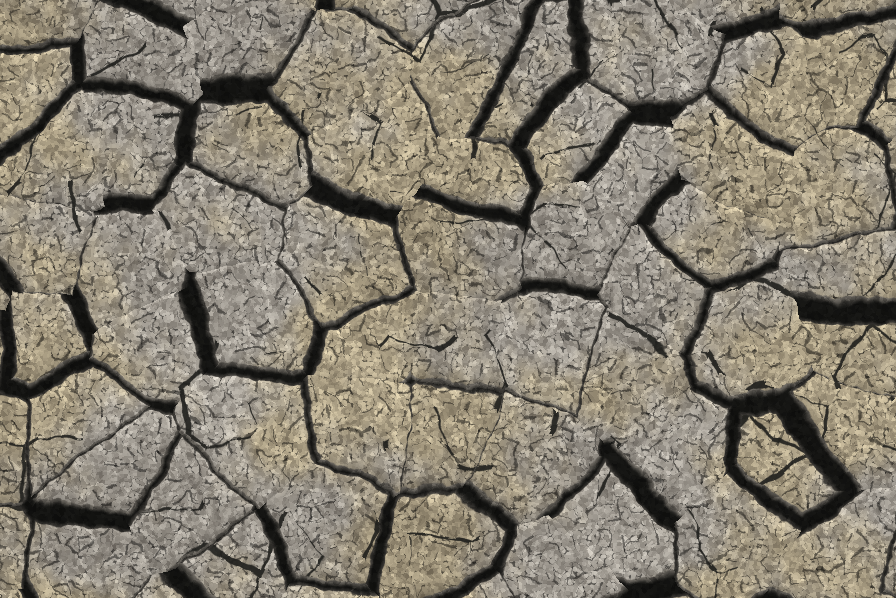
Write a Shadertoy shader that draws this texture.

```glsl
const float PLATES = 6.0;           // plates per canvas height
const float SPLITS = 10.5;          // hairline splits inside the plates
const float CRUMBS = 46.0;          // crumbly surface pieces
const float FLAKES = 78.0;
const float GRAINS = 165.0;
const vec2 PLATE_GAP = vec2(-0.03, 0.105);   // half widths, in cells
const vec2 SPLIT_GAP = vec2(-0.14, 0.045);
const vec2 CRUMB_GAP = vec2(-0.22, 0.09);
const float WALL_DEPTH = 0.011;
const vec3 CLAY_DARK = vec3(0.41, 0.385, 0.35);
const vec3 CLAY_PALE = vec3(0.83, 0.80, 0.745);
const vec3 OCHRE_TINT = vec3(1.03, 1.0, 0.90);
const vec3 GREY_TINT = vec3(0.99, 1.0, 1.02);
const vec3 WALL = vec3(0.37, 0.355, 0.33);
const vec3 DEEP = vec3(0.075, 0.075, 0.068);

float hash1(vec2 p) {
    vec3 h = fract(p.xyx * 0.1031);
    h += dot(h, h.yzx + 33.33);
    return fract((h.x + h.y) * h.z);
}

vec2 hash2(vec2 p) {
    return vec2(hash1(p + 17.3), hash1(p + 71.9));
}

// Layered, rotated sines used to bend the cracks and mottle the clay
vec2 wobble(vec2 p) {
    vec2 sum = vec2(0.0);
    float amp = 0.5;
    for (int i = 0; i < 6; i++) {
        sum += amp * sin(p.yx + sum * 1.5 + float(i) * vec2(1.7, 2.9));
        p = mat2(1.5, 1.2, -1.2, 1.5) * p;
        amp *= 0.58;
    }
    return sum;
}

// Cellular grains: x = distance to the centre, y = random value of the cell
vec2 grains(vec2 p) {
    vec2 cell = floor(p), f = p - cell;
    vec2 nearest = vec2(9.0, 0.0);
    for (int j = -1; j <= 1; j++)
    for (int i = -1; i <= 1; i++) {
        vec2 g = vec2(i, j);
        float d = length(g + hash2(cell + g) - f);
        if (d < nearest.x) nearest = vec2(d, hash1(cell + g + 5.5));
    }
    return nearest;
}

// Cell borders of random width: x = distance to the rim (negative in the gap),
// y = upward part of the border normal, z = random value of the cell
vec3 cracks(vec2 p, vec2 gap) {
    vec2 cell = floor(p), f = p - cell, home = vec2(0.0), toHome = vec2(9.0);
    for (int j = -1; j <= 1; j++)
    for (int i = -1; i <= 1; i++) {
        vec2 g = vec2(i, j);
        vec2 r = g + 0.08 + 0.84 * hash2(cell + g) - f;
        if (dot(r, r) < dot(toHome, toHome)) { toHome = r; home = g; }
    }
    vec2 rim = vec2(9.0, 0.0);
    for (int j = -2; j <= 2; j++)
    for (int i = -2; i <= 2; i++) {
        vec2 g = home + vec2(i, j);
        vec2 r = g + 0.08 + 0.84 * hash2(cell + g) - f;
        vec2 across = r - toHome;
        if (dot(across, across) < 1e-4) continue;
        vec2 n = normalize(across);
        float width = mix(gap.x, gap.y, hash1(2.0 * cell + home + g + 3.1));
        width *= 1.0 + 0.5 * max(-n.y, 0.0);
        float d = dot(0.5 * (r + toHome), n) - width;
        if (d < rim.x) rim = vec2(d, n.y);
    }
    return vec3(rim, hash1(cell + home + 9.7));
}

void mainImage(out vec4 fragColor, in vec2 fragCoord) {
    float pixel = 1.0 / iResolution.y;
    vec2 uv = fragCoord * pixel + 3.0;
    vec2 bend = wobble(uv * 9.0);
    vec2 rough = wobble(uv * 61.0 + 4.0);
    vec2 bent = uv + 0.022 * bend + 0.0022 * rough;

    vec2 grain = grains(uv * GRAINS + 0.4 * rough);
    vec2 flake = grains(uv * FLAKES + 0.5 * rough);

    // Crack network and hairline splits
    vec3 plate = cracks(bent * PLATES, PLATE_GAP);
    float rim = plate.x / PLATES + 0.003 * (flake.x - 0.4);
    vec3 split = cracks(bent * SPLITS + 31.0, SPLIT_GAP);
    float splitRim = split.x / SPLITS + 0.0025 * (flake.y - 0.4) + 0.0012 * bend.x;
    vec3 crumb = cracks(uv * CRUMBS + 0.35 * rough, CRUMB_GAP);

    // Flaky clay surface
    float mottle = wobble(uv * 15.0 + 8.0).x;
    float tone = 0.53 + 0.42 * (grain.y - 0.5) + 0.42 * (flake.y - 0.5)
               + 0.16 * (crumb.z - 0.5) + 0.10 * (plate.z - 0.5) + 0.08 * mottle;
    vec3 clay = mix(CLAY_DARK, CLAY_PALE, clamp(tone, 0.0, 1.1));
    clay *= mix(GREY_TINT, OCHRE_TINT, smoothstep(-0.5, 0.6, bend.y + 0.5 * mottle));
    clay *= 1.0 - 0.45 * smoothstep(0.06, -0.04, crumb.x);
    clay *= 1.0 - 0.5 * smoothstep(0.55, 0.85, grain.x) * step(0.55, flake.y);
    clay *= 1.0 + 0.13 * plate.y * smoothstep(0.018, 0.0, rim);

    // Lit side walls sink into black gaps
    float facing = smoothstep(0.0, 0.8, -plate.y);
    float sink = smoothstep(0.0, WALL_DEPTH * mix(0.7, 1.0, facing), -rim);
    vec3 wall = mix(WALL * mix(0.6, 1.0, facing), DEEP, sink);
    wall *= 0.65 + 0.4 * grain.y + 0.3 * flake.y;

    float splitMask = smoothstep(0.7 * pixel, -0.9 * pixel, splitRim);
    vec3 color = mix(clay, DEEP * 1.6, 0.9 * splitMask);
    color = mix(color, wall, smoothstep(0.8 * pixel, -0.8 * pixel, rim));
    fragColor = vec4(color, 1.0);
}
```
